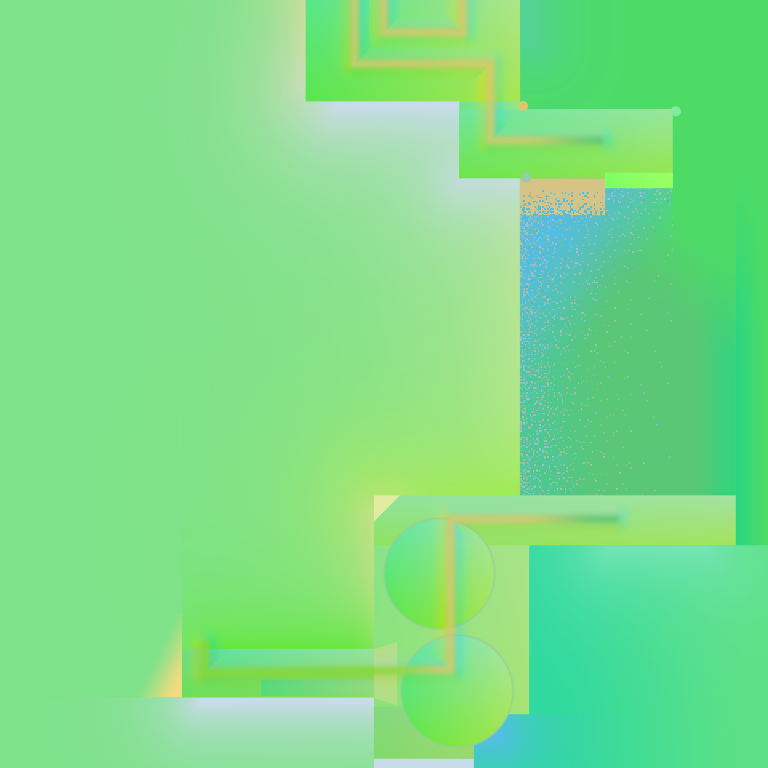
Give the GLSL for this texture map, as a WebGL 1 fragment shader.

```glsl
precision highp float;
// Pastel relief map: stepped panels, bent tubes, domes and a grainy blue shadow on green.
uniform vec2 u_resolution;
const vec3 GREEN = vec3(.49, .885, .54);
const vec3 LEAF = vec3(.30, .86, .40);
const vec3 LIME = vec3(.61, .93, .28);
const vec3 VIVID = vec3(.40, .91, .24);
const vec3 FRESH = vec3(.51, .90, .46);
const vec3 PALE = vec3(.60, .89, .50);
const vec3 PEACH = vec3(.84, .87, .58);
const vec3 ORANGE = vec3(.86, .78, .42);
const vec3 LAVENDER = vec3(.78, .86, .91);
const vec3 TEAL = vec3(.18, .85, .62);
const vec3 MINT = vec3(.47, .90, .72);
const vec3 BLUE = vec3(.33, .74, .90);
const vec3 SHADE = vec3(.35, .78, .46);
const float TUBE_RADIUS = .011;
const float GRAIN_CELLS = 480.;
vec2 q, pen, off = vec2(1);  // point, path end, offset from nearest tube
vec3 c;                      // colour so far
float aa;

float above(float edge, float x) { return smoothstep(edge - aa, edge + aa, x); }

// Boxes are (left, top, right, bottom), with y measured downward.
float box(vec4 b) {
  vec2 m = smoothstep(-aa, aa, q - b.xy) * smoothstep(-aa, aa, b.zw - q);
  return m.x * m.y;
}

float hash(vec2 p) { return fract(sin(dot(p, vec2(127.1, 311.7))) * 43758.5); }

void glow(vec4 b, float width, vec3 color, float amount) {
  float d = length(max(max(b.xy - q, q - b.zw), 0.));
  c = mix(c, color, amount * exp(-d / width));
}

// Red rises to the right, blue rises to the top.
void panel(vec4 b, vec3 base, float tiltX, float tiltY) {
  vec2 n = (2. * q - b.xy - b.zw) / (b.zw - b.xy);
  c = mix(c, base + vec3(tiltX * n.x, 0, -tiltY * n.y), box(b));
}

void dome(vec2 center, float r) {
  vec2 n = (q - center) / r;
  float d = length(q - center) - r;
  c = mix(c, FRESH + vec3(.15 * n.x, 0, -.2 * n.y), 1. - above(0., d));
  c = mix(c, vec3(.58, .81, .60), .65 - .65 * smoothstep(0., 3. * aa, abs(d)));
}

void lineTo(float x, float y) {
  vec2 e = vec2(x, y) - pen;
  vec2 o = q - pen - e * clamp(dot(q - pen, e) / dot(e, e), 0., 1.);
  if (dot(o, o) < dot(off, off)) off = o;
  pen = vec2(x, y);
}

void bead(float x, float y, vec3 color) {
  c = mix(c, color, 1. - above(.0065, length(q - vec2(x, y))));
}

void paintLeft() {
  c = GREEN;
  glow(vec4(.677, .23, .7, .62), .13, vec3(.74, .90, .58), .9);
  glow(vec4(.5, .645, .7, .65), .075, LIME, .85);
  glow(vec4(.398, -.1, .42, .11), .045, PEACH, .9);
  glow(vec4(.44, .132, .598, .14), .06, LAVENDER, 1.);
  glow(vec4(.598, .232, .677, .24), .05, LAVENDER, .8);
  glow(vec4(.487, .67, .5, .83), .04, PEACH, .8);
  glow(vec4(.28, .845, .46, .91), .055, VIVID, box(vec4(.237, .5, .487, .908)));
  glow(vec4(.26, .908, .49, .915), .05, LAVENDER, above(.908, q.y));
  float slant = q.x - .189 + (q.y - .908) * .5;
  c = mix(c, ORANGE + .08, smoothstep(-.02, .04, slant) * box(vec4(.15, .8, .237, .908)));
}

void paintRight() {
  c = LEAF;
  glow(vec4(.67, -.1, .7, .06), .04, vec3(.32, .82, .60), .85);
  // Blue shadow, dissolving into green along a diagonal
  float open = smoothstep(.25, .42, q.y + .876 - q.x);
  float block = box(vec4(.677, .232, .876, .65));
  vec3 shade = mix(c, mix(vec3(.29, .79, .58), SHADE, smoothstep(.677, .8, q.x)), open);
  float reach = q.x - .677 + (q.y - .245) * .9;
  shade = mix(shade, BLUE, block * (1. - smoothstep(.06, .28, reach)));
  shade = mix(shade, vec3(.21, .83, .49), smoothstep(.9, .958, q.x) * open);
  // Grain, densest at the left and top
  vec2 cell = floor(q * GRAIN_CELLS);
  float density = .55 * exp((.677 - q.x) / .045) + .35 * exp((.232 - q.y) / .04);
  vec3 grain = vec3(.3 + .5 * hash(cell + 7.), .74, .5 + .42 * hash(cell + 19.));
  shade = mix(shade, grain, block * step(hash(cell), density) * .75);
  float dust = step(hash(cell + 31.), 1.15 - (q.y - .232) * 12.);
  shade = mix(shade, PEACH - vec3(0, .1, .05), dust * box(vec4(.677, .232, .788, .28)));
  c = mix(c, shade, box(vec4(.677, .232, .958, .65)));
  float strip = above(.958, q.x) * smoothstep(.2, .45, q.y);
  c = mix(c, mix(vec3(.18, .84, .5), LEAF, smoothstep(.958, 1., q.x)), strip);
  // Teal floor
  vec3 upper = c;
  c = mix(TEAL, vec3(.36, .88, .52), smoothstep(.69, 1., q.x));
  glow(vec4(.79, .70, .92, .715), .06, MINT, .9);
  glow(vec4(.6, .93, .65, .96), .045, BLUE, above(.93, q.y));
  c = mix(upper, c, above(.71, q.y));
}

void main() {
  q = vec2(0, 1) + vec2(1, -1) * gl_FragCoord.xy / u_resolution;
  aa = .7 / min(u_resolution.x, u_resolution.y);
  paintLeft();
  vec3 left = c;
  paintRight();
  c = mix(left, c, max(above(.677, q.x), box(vec4(.6, .7, 1.1, 1.1))));
  // Upper stepped panels
  panel(vec4(.598, .12, .677, .232), FRESH, .07, .1);
  panel(vec4(.598, .142, .876, .232), FRESH, .08, .17);
  panel(vec4(.788, .225, .876, .245), VIVID + .15, .06, .03);
  panel(vec4(.398, -.04, .677, .132), FRESH, .16, .15);
  // Lower panels, pipe, domes
  panel(vec4(.487, .7, .689, .93), PALE, .06, .04);
  panel(vec4(.487, .92, .617, .988), PALE - .04, .05, .04);
  panel(vec4(.487, .988, .617, 1.1), LAVENDER, 0., 0.);
  panel(vec4(.487, .645, .958, .71), PALE, .04, .13);
  c = mix(c, PEACH + .05, box(vec4(.487, .645, .53, .69)) * (1. - above(1.166, q.x + q.y)));
  panel(vec4(.237, .845, .487, .908), FRESH - .03, .06, .08);
  panel(vec4(.285, .845, .49, .868), GREEN, .1, .09);
  panel(vec4(.34, .885, .49, .906), GREEN - .03, .12, .06);
  dome(vec2(.572, .747), .072);
  dome(vec2(.595, .9), .073);
  float flare = 1. - above(.032 + (q.x - .487) * .3, abs(q.y - .877));
  c = mix(c, vec3(.70, .87, .53), flare * box(vec4(.487, .8, .517, .95)));
  // Bent tubes
  pen = vec2(.462, -.1);
  lineTo(.462, .083); lineTo(.639, .083); lineTo(.639, .183); lineTo(.78, .183);
  pen = vec2(.5, -.1);
  lineTo(.5, .042); lineTo(.603, .042); lineTo(.603, -.1);
  pen = vec2(.8, .676);
  lineTo(.587, .676); lineTo(.587, .872); lineTo(.267, .876); lineTo(.267, .84);
  vec3 core = mix(ORANGE, SHADE, smoothstep(.68, .79, q.x));
  core = mix(core, LIME - .08, above(.8, q.y) * (1. - smoothstep(.5, .58, q.x)));
  vec2 n = off / TUBE_RADIUS;
  float d = dot(n, n);
  c += exp(-d * .7) * vec3(-.22 * n.x, -.03, .2 * n.x - .15 * n.y);
  c = mix(c, core, .75 * exp(-d * 3.));
  // Corner beads
  bead(.681, .138, ORANGE);
  bead(.88, .145, SHADE + .15);
  bead(.685, .231, vec3(.58, .8, .66));
  gl_FragColor = vec4(clamp(c, 0., 1.), 1);
}
```
